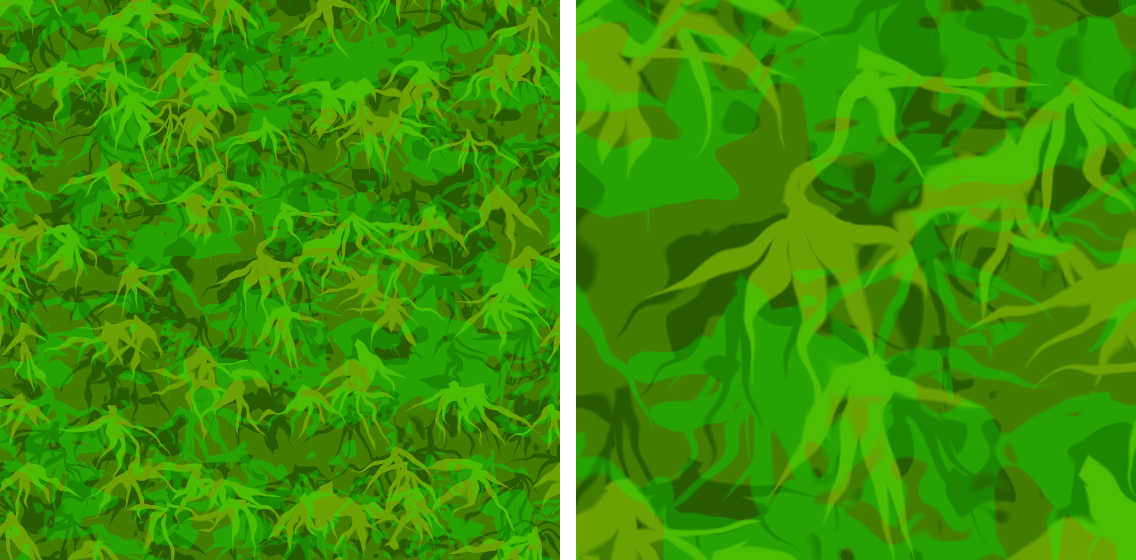
Left, the full canvas; right, a detail of the centre.
Write a WebGL 2 fragment shader that draws this texture.

```glsl
#version 300 es
precision highp float;
// Dense jungle foliage: a tangle of thin drooping blades in two hues and three tones.

#define FANS 8.5          // fan cells across the canvas
#define BLADES 5          // blades in each fan
#define BLADE_LENGTH 0.118
#define BLADE_WIDTH 0.0066
#define SPREAD 3.3        // opening angle of a fan
#define DROOP 2.8         // downward bend of the blades
#define WARP 0.034        // waviness of all outlines
#define EDGE 0.0015       // softness of outlines
#define GREEN_LEVEL 0.585 // higher gives fewer green patches
#define DARK_LEVEL 0.665  // higher gives fewer dark patches
#define SPECK_LEVEL 0.71  // higher gives fewer specks

uniform vec2 u_resolution;
out vec4 fragColor;

float hash(vec2 p) {
    return fract(sin(dot(p, vec2(127.1, 311.7))) * 43758.5453);
}

float noise(vec2 p) {
    vec2 i = floor(p), f = fract(p);
    f = f * f * (3.0 - 2.0 * f);
    return mix(mix(hash(i), hash(i + vec2(1, 0)), f.x),
               mix(hash(i + vec2(0, 1)), hash(i + vec2(1, 1)), f.x), f.y);
}

float fbm(vec2 p) {
    return 0.62 * noise(p) + 0.38 * noise(p * 2.3 + 17.0);
}

vec2 warp(vec2 p, float seed) {
    vec2 coarse = vec2(noise(p * 15.0 + seed), noise(p * 15.0 + seed + 41.0));
    vec2 fine = vec2(noise(p * 48.0 + seed), noise(p * 48.0 + seed + 23.0));
    return p + WARP * (coarse - 0.5) + 0.42 * WARP * (fine - 0.5);
}

// Coverage of soft threshold, with the slope of the field per canvas unit
float patches(float field, float level, float slope, float soft) {
    return smoothstep(-soft * slope, soft * slope, field - level);
}

// Positive inside a blunt tapering blade that starts at the origin
float blade(vec2 q, float angle, float len, float width) {
    float s = sin(angle), c = cos(angle);
    float along = dot(q, vec2(s, -c));
    float across = dot(q, vec2(c, s)) + DROOP * s * along * along;
    float taper = along / len;
    float body = width * (1.0 - taper * taper) - abs(across);
    return min(body, min(along + width, len - along));
}

// Union of blade fans scattered over a jittered grid
float fans(vec2 p, float seed, float widthScale, float soft) {
    vec2 q = warp(p, seed);
    vec2 cell = floor(q * FANS);
    float width = BLADE_WIDTH * widthScale * (0.4 + 1.2 * noise(p * 34.0 + seed));
    float inside = -1.0;
    for (int y = -1; y <= 1; y++) {
        for (int x = -1; x <= 1; x++) {
            vec2 id = cell + vec2(x, y);
            vec2 key = id + seed;
            vec2 apex = (id + vec2(hash(key), hash(key + 7.3))) / FANS;
            float tilt = 0.7 * (hash(key + 11.7) - 0.5);
            for (int k = 0; k < BLADES; k++) {
                vec2 bladeKey = key + vec2(float(k) * 3.7, 19.1);
                float turn = (float(k) + hash(bladeKey)) / float(BLADES) - 0.5;
                float len = BLADE_LENGTH * mix(0.5, 1.0, hash(bladeKey + 5.9));
                // Blades leave the stem at scattered heights
                vec2 root = apex + vec2(0.0, 0.03 * (hash(bladeKey + 2.3) - 0.5));
                inside = max(inside, blade(q - root, turn * SPREAD + tilt, len, width));
            }
        }
    }
    return smoothstep(-soft, soft, inside);
}

void main() {
    float size = min(u_resolution.x, u_resolution.y);
    vec2 p = gl_FragCoord.xy / size;
    float soft = max(EDGE, 0.7 / size);

    // Hue mask: wavy patches joined with fans
    vec2 greenPos = warp(p, 61.0) * vec2(13.0, 18.0);
    float green = patches(fbm(greenPos), GREEN_LEVEL, 8.0, soft);
    green = max(green, fans(p, 13.0, 1.0, soft));

    // Shade mask: smaller patches and thinner fans
    vec2 darkPos = warp(p, 97.0) * vec2(19.0, 25.0) + 31.0;
    float dark = patches(fbm(darkPos), DARK_LEVEL, 11.0, soft);
    dark = max(dark, fans(p, 37.0, 0.72, soft));

    // Clustered specks that break up both masks
    float cluster = smoothstep(0.58, 0.64, noise(p * 14.0 + 73.0));
    vec2 speckPos = warp(p, 29.0) * 80.0;
    float hueSpeck = cluster * patches(noise(speckPos), SPECK_LEVEL, 45.0, soft);
    float darkSpeck = cluster * patches(noise(speckPos + 53.0), SPECK_LEVEL, 45.0, soft);
    green = mix(green, 1.0 - green, hueSpeck);
    dark = max(dark, darkSpeck);

    // Lit blades lie on top
    float light = fans(p, 83.0, 1.05, soft);

    vec3 shadeTone = mix(vec3(0.16, 0.36, 0.0), vec3(0.11, 0.53, 0.0), green);
    vec3 midTone = mix(vec3(0.26, 0.49, 0.0), vec3(0.15, 0.64, 0.0), green);
    vec3 lightTone = mix(vec3(0.42, 0.63, 0.01), vec3(0.29, 0.74, 0.01), green);
    vec3 color = mix(mix(midTone, shadeTone, dark), lightTone, light);
    fragColor = vec4(color, 1.0);
}
```
